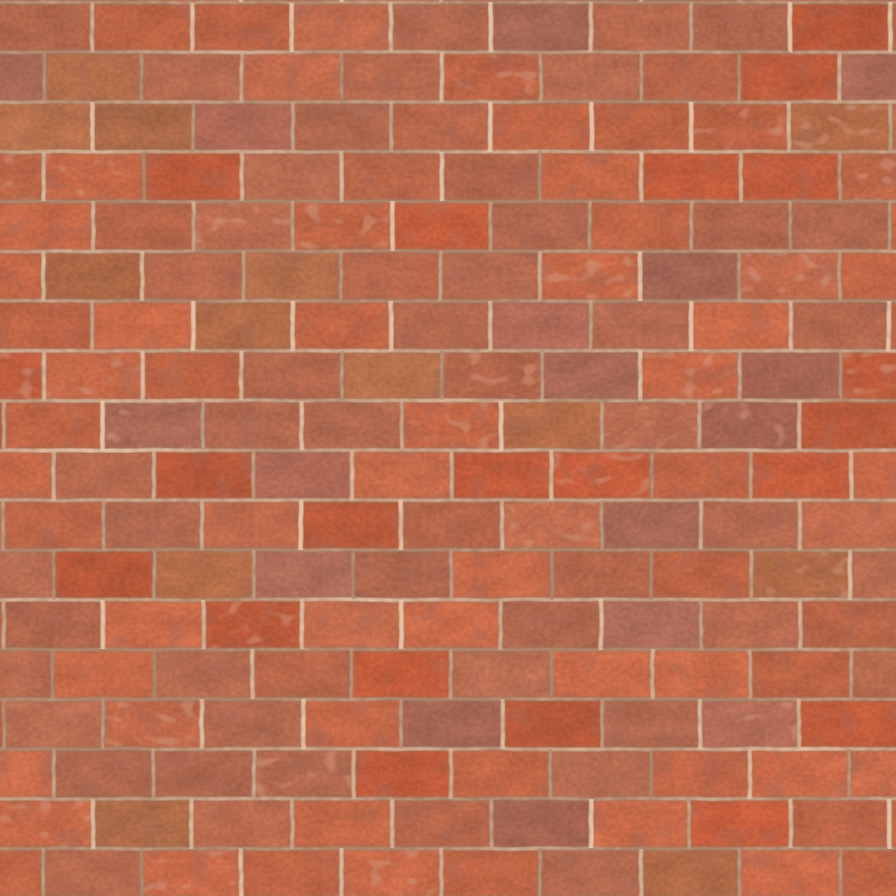
This texture is drawn by a three.js fragment shader. Its source:

```glsl
// Red brick wall in running bond: 9 bricks across, 18 courses down.
// Each brick hashes its own clay tone; gradient noise adds grain and stains,
// and thin mortar joints vary in paleness, width and straightness.

varying vec2 vUv;

// Layout, in bricks
const vec2 BRICKS = vec2(9.0, 18.0);
const float TOP_OFFSET = 0.047;
const float EVEN_OFFSET = 0.932;
const float ODD_OFFSET = 0.434;
const float BAND_SHIFT = 0.105;         // sideways step of the middle courses
const vec2 BAND_ROWS = vec2(7.5, 15.5);

// Joints, in canvas units
const float HEAD_HALF = 0.0021;
const float BED_HALF = 0.0019;
const float JOINT_SOFT = 0.0014;
const float JOINT_WOBBLE = 0.0012;
const float EDGE_REACH = 0.0065;

// Surface
const float GRAIN = 0.085;
const float MOTTLE = 0.10;
const float TONE_SPREAD = 0.09;

const vec3 CLAY = vec3(0.765, 0.405, 0.280);
const vec3 DUSTY = vec3(0.710, 0.420, 0.315);
const vec3 RED = vec3(0.750, 0.345, 0.220);
const vec3 PLUM = vec3(0.645, 0.405, 0.345);
const vec3 OCHRE = vec3(0.690, 0.430, 0.285);
const vec3 CHALK = vec3(0.820, 0.590, 0.490);
const vec3 MORTAR_DIM = vec3(0.680, 0.530, 0.430);
const vec3 MORTAR_PALE = vec3(0.910, 0.780, 0.670);

float hash(vec2 p) {
  vec3 q = fract(vec3(p.xyx) * 0.1031);
  q += dot(q, q.yzx + 33.33);
  return fract((q.x + q.y) * q.z);
}

float cornerSlope(vec2 cell, vec2 offset) {
  float angle = 6.28318 * hash(cell);
  return dot(vec2(cos(angle), sin(angle)), offset);
}

// Gradient noise, roughly -0.7 to 0.7
float noise(vec2 p) {
  vec2 i = floor(p), f = fract(p);
  vec2 u = f * f * f * (f * (f * 6.0 - 15.0) + 10.0);
  vec2 e = vec2(1.0, 0.0);
  return mix(
    mix(cornerSlope(i, f), cornerSlope(i + e, f - e), u.x),
    mix(cornerSlope(i + e.yx, f - e.yx), cornerSlope(i + 1.0, f - 1.0), u.x),
    u.y);
}

float jointMask(float dist, float halfWidth) {
  return 1.0 - smoothstep(halfWidth - JOINT_SOFT, halfWidth + JOINT_SOFT, dist);
}

vec3 brickColor(vec2 id, vec2 uv) {
  float pick = hash(id + 17.0);
  vec3 tone = mix(CLAY, DUSTY, smoothstep(0.25, 0.85, hash(id + 41.0)));
  tone = mix(tone, RED, 0.8 * step(pick, 0.17));
  tone = mix(tone, PLUM, 0.75 * step(0.88, pick));
  tone = mix(tone, OCHRE, 0.8 * step(0.78, pick) * step(pick, 0.88));
  tone *= 1.0 + TONE_SPREAD * (hash(id + 73.0) - 0.5);

  // Fine grain, broad mottling and dusty stains
  vec2 seed = uv + id * 0.37;
  float grain = noise(seed * vec2(150.0, 190.0)) + 0.6 * noise(seed * 290.0);
  float mottle = noise(seed * vec2(26.0, 45.0));
  tone *= 1.0 + GRAIN * grain + MOTTLE * mottle;
  tone = mix(tone, PLUM, 0.35 * smoothstep(0.05, 0.5, noise(seed * 38.0 + 9.0)));
  float chalk = smoothstep(0.12, 0.5, noise(seed * vec2(50.0, 75.0) + 5.0));
  return mix(tone, CHALK, 0.5 * chalk * step(0.85, hash(id + 29.0)));
}

void main() {
  // Brick coordinates, courses counted from the top
  vec2 p = vec2(vUv.x, 1.0 - vUv.y) * BRICKS;
  p.y -= TOP_OFFSET;
  p.y += JOINT_WOBBLE * BRICKS.y * noise(vec2(vUv.x * 22.0, floor(p.y + 0.5) * 3.7));
  float row = mod(floor(p.y), BRICKS.y);
  float odd = mod(row, 2.0);
  float band = step(BAND_ROWS.x, row) * step(row, BAND_ROWS.y);
  p.x -= mix(EVEN_OFFSET, ODD_OFFSET, odd) + BAND_SHIFT * band;

  // Nearest head joint (vertical) and bed joint (horizontal)
  float headCol = mod(floor(p.x + 0.5), BRICKS.x);
  float bedRow = mod(floor(p.y + 0.5), BRICKS.y);
  vec2 headId = vec2(headCol, row);
  p.x += BRICKS.x * (0.003 * (hash(headId + 7.0) - 0.5)
    + JOINT_WOBBLE * noise(vec2(headCol * 5.3, vUv.y * 60.0)));
  vec2 id = vec2(mod(floor(p.x), BRICKS.x), row);
  vec2 dist = abs(p - floor(p + 0.5)) / BRICKS;

  // Joint paleness changes per joint and drifts along each course
  float headPale = hash(headId + 53.0) + 0.25 * (1.0 - odd) - 0.1;
  float bedPale = 0.75 * hash(vec2(bedRow, 91.0)) - 0.08
    + 0.8 * noise(vec2(vUv.x * 6.0, bedRow * 7.3));
  float crumbs = 0.35 * noise(vUv * 95.0);
  headPale = clamp(headPale + crumbs, 0.0, 1.0);
  bedPale = clamp(bedPale + crumbs, 0.0, 1.0);
  float head = jointMask(dist.x, HEAD_HALF * mix(0.8, 1.2, headPale));
  float bed = jointMask(dist.y, BED_HALF * mix(0.85, 1.2, bedPale));

  // Worn brick rims, then mortar
  vec3 color = brickColor(id, vUv);
  float rim = 1.0 - smoothstep(0.0, EDGE_REACH, min(dist.x, dist.y));
  color = mix(color, MORTAR_DIM * 0.88, 0.42 * rim);
  color = mix(color, mix(MORTAR_DIM, MORTAR_PALE, bedPale), 0.92 * bed);
  color = mix(color, mix(MORTAR_DIM, MORTAR_PALE, headPale), 0.92 * head);
  gl_FragColor = vec4(clamp(color, 0.0, 1.0), 1.0);
}
```
